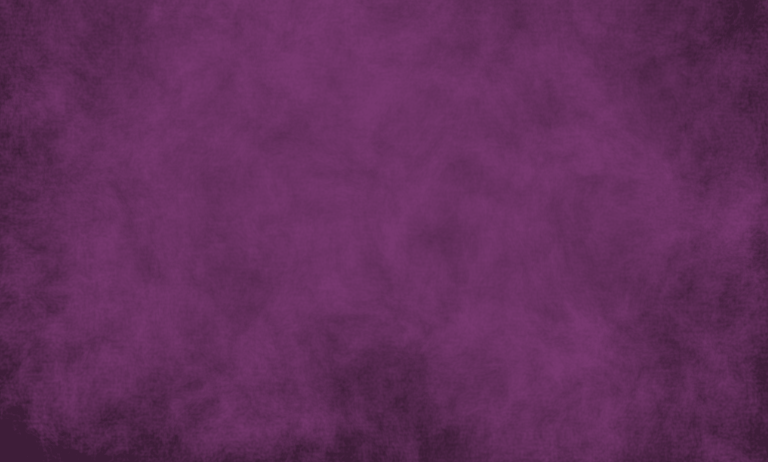
Write a Shadertoy shader that draws this texture.

```glsl
vec2 gradient(vec2 cell) {
    vec3 q = fract(cell.xyx * vec3(0.1031, 0.1030, 0.0973));
    q += dot(q, q.yzx + 33.33);
    float angle = 6.2832 * fract((q.x + q.y) * q.z);
    return vec2(cos(angle), sin(angle));
}

float gradientNoise(vec2 p) {
    vec2 i = floor(p), f = fract(p);
    vec2 u = f * f * f * (f * (f * 6.0 - 15.0) + 10.0);
    float a = dot(gradient(i), f);
    float b = dot(gradient(i + vec2(1, 0)), f - vec2(1, 0));
    float c = dot(gradient(i + vec2(0, 1)), f - vec2(0, 1));
    float d = dot(gradient(i + vec2(1, 1)), f - vec2(1, 1));
    return 1.4 * mix(mix(a, b, u.x), mix(c, d, u.x), u.y);
}

float fbm(vec2 p, int octaves, float gain) {
    float sum = 0.0, amplitude = 0.5;
    for (int octave = 0; octave < octaves; octave++) {
        sum += amplitude * gradientNoise(p);
        p = mat2(1.6, 1.2, -1.2, 1.6) * p + 17.3;
        amplitude *= gain;
    }
    return sum;
}

// Soft upright band between two x positions
float band(float x, float left, float right) {
    return smoothstep(left - 0.012, left + 0.012, x) * (1.0 - smoothstep(right - 0.008, right + 0.008, x));
}

void mainImage(out vec4 fragColor, in vec2 fragCoord) {
    vec2 uv = fragCoord / iResolution.xy;
    vec2 p = fragCoord / iResolution.y;
    float aspect = iResolution.x / iResolution.y;

    // Cloudy stains, from broad to fine
    vec2 warp = vec2(fbm(p * 2.5 + 3.0, 4, 0.5), fbm(p * 2.5 + 41.0, 4, 0.5));
    float clouds = fbm(p * 2.6 + 0.35 * warp + 8.0, 6, 0.62);
    float mottle = fbm(p * vec2(13.0, 11.0) + warp + 60.0, 5, 0.8);

    // Worn dark borders with ragged inner edges
    float ragged = 0.14 * clouds + 0.05 * mottle;
    float side = max(min(p.x, aspect - p.x) + ragged, 0.0);
    float bottom = max(p.y + ragged, 0.0);
    float top = max(1.0 - p.y + ragged, 0.0);
    float wear = 0.62 * exp(-side / 0.17);
    wear += mix(0.72, 0.42, smoothstep(0.5, 0.62, uv.x)) * exp(-bottom / 0.15);
    wear += 0.12 * exp(-top / 0.12);

    // Faint brushed patches with straight upright edges
    float patches = 0.14 * band(uv.x, 0.43, 0.56) * (1.0 - smoothstep(0.15, 0.36, uv.y + ragged));
    patches += 0.10 * band(uv.x, 0.83, 1.1) * smoothstep(0.65, 0.85, uv.y + ragged);

    // Fine cloth threads, stronger where worn, and grain
    float threads = gradientNoise(p * vec2(28.0, 140.0)) + 0.5 * gradientNoise(p.yx * vec2(28.0, 140.0));
    float grain = gradientNoise(p * 150.0 + 9.0);

    float tone = 0.95 - wear - patches + 0.42 * clouds + (0.20 + 0.16 * wear) * mottle;
    tone += (0.035 + 0.13 * wear) * threads + (0.06 + 0.18 * wear) * grain;
    tone = clamp(tone, 0.0, 1.12);

    vec3 darkPlum = vec3(0.245, 0.115, 0.225);
    vec3 lightPlum = vec3(0.443, 0.205, 0.413);
    fragColor = vec4(mix(darkPlum, lightPlum, tone), 1.0);
}
```
